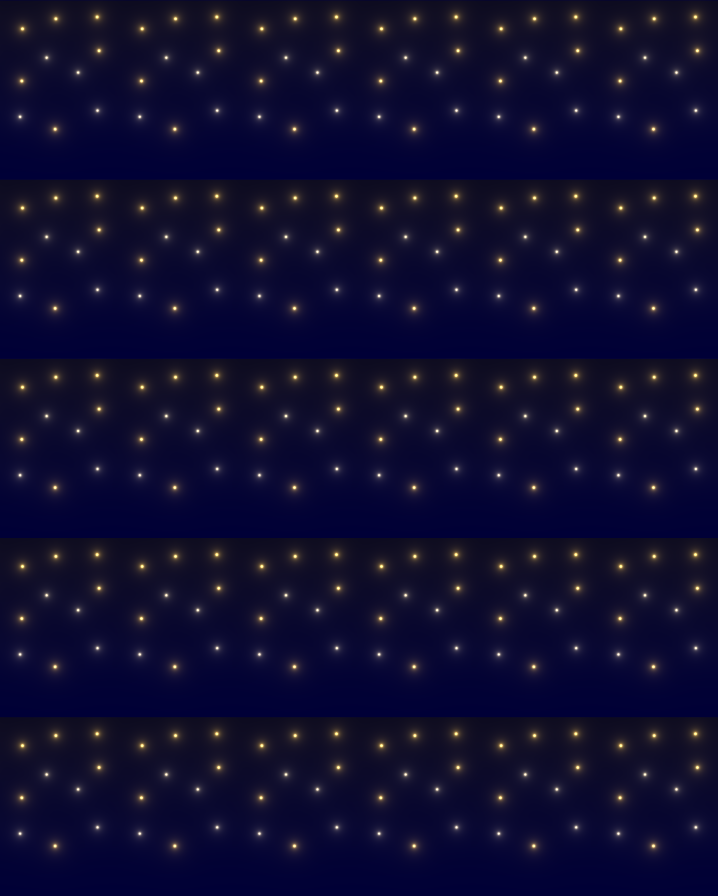
Write a Shadertoy shader that draws this pattern.

```glsl
// Night sky of glowing gold and pale stars on a 6 by 5 grid of equal panels.
// Each panel fades from warm black down to navy; a loop adds every star's
// core and halo, wrapped sideways so the panels join without a break.

const vec2  REPEATS      = vec2(6.0, 5.0);
const vec3  SKY_TOP      = vec3(0.040, 0.035, 0.120);
const vec3  SKY_BOTTOM   = vec3(0.000, 0.000, 0.215);
const float SKY_CURVE    = 1.25;
const vec3  GOLD         = vec3(1.00, 0.80, 0.22);
const vec3  PALE         = vec3(0.95, 0.88, 0.55);
const vec3  CORE_COLOR   = vec3(1.00, 0.93, 0.72);
const float HALO_GOLD    = 0.0108;  // halo strength, in panel widths
const float HALO_PALE    = 0.0072;
const float HALO_FADE    = 8.2;
const float HALO_SOFTEN  = 0.010;
const float CORE_RADIUS  = 0.012;

// Star layout in one panel: x, y from the bottom, paleness
const int STAR_COUNT = 10;
const vec3 STARS[STAR_COUNT] = vec3[STAR_COUNT](
    vec3(0.188, 0.839, 0.0), vec3(0.467, 0.895, 0.1),
    vec3(0.812, 0.905, 0.0), vec3(0.828, 0.717, 0.1),
    vec3(0.390, 0.678, 1.0), vec3(0.653, 0.595, 1.0),
    vec3(0.182, 0.548, 0.0), vec3(0.168, 0.348, 1.0),
    vec3(0.815, 0.383, 1.0), vec3(0.461, 0.279, 0.0));

// Light of one star at the given distance
vec3 starLight(float dist, float paleness) {
    float strength = mix(HALO_GOLD, HALO_PALE, paleness);
    float halo = strength * exp(-HALO_FADE * dist)
               / sqrt(dist * dist + HALO_SOFTEN * HALO_SOFTEN);
    float core = exp(-dist * dist / (CORE_RADIUS * CORE_RADIUS));
    return mix(GOLD, PALE, paleness) * halo + CORE_COLOR * core * 0.6;
}

// Vertical fade, softened over one pixel where panels meet
vec3 skyColor(float height, float pixel) {
    float warm = pow(height, SKY_CURVE);
    warm *= 1.0 - smoothstep(1.0 - pixel, 1.0, height);
    return mix(SKY_BOTTOM, SKY_TOP, warm);
}

void mainImage(out vec4 fragColor, in vec2 fragCoord) {
    vec2 panel = fract(fragCoord / iResolution.xy * REPEATS);
    vec2 panelSize = iResolution.xy / REPEATS;
    float aspect = panelSize.y / panelSize.x;

    vec3 color = skyColor(panel.y, 1.0 / panelSize.y);
    for (int i = 0; i < STAR_COUNT; i++) {
        vec2 offset = panel - STARS[i].xy;
        offset.x -= round(offset.x);  // nearest copy sideways
        offset.y *= aspect;
        color += starLight(length(offset), STARS[i].z);
    }
    fragColor = vec4(min(color, 1.0), 1.0);
}
```
